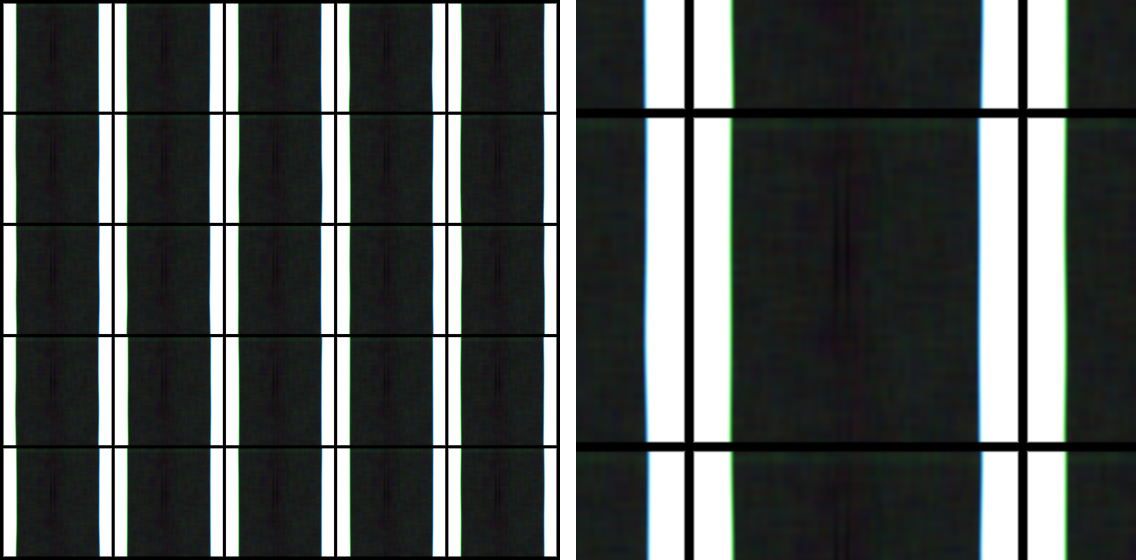
Left, the full canvas; right, a detail of the centre.
Give the GLSL for this pattern, as a WebGL 1 fragment shader.

```glsl
precision highp float;
// Five by five grid of dark woven bands on white, divided by thin black lines.

uniform vec2 u_resolution;

const float REPEATS = 5.0;
const float PITCH = 0.1986;           // cell size in canvas units
const float LINE_HALF = 0.0028;       // half width of the grid lines
const float LINE_BLUR = 0.0009;
const float BAND_LEFT = 0.125;        // band edges in cell units
const float BAND_RIGHT = 0.873;
const float EDGE_BLUR = 0.009;
const float EDGE_SHIFT = 0.010;       // drift of the edges between cells
const float EDGE_WAVER = 0.006;       // drift of the edges along a cell
const vec3 LEFT_FRINGE = vec3(0.0, 0.005, 0.0);
const vec3 RIGHT_FRINGE = vec3(0.004, 0.0, -0.003);
const vec3 PAPER = vec3(1.0);
const vec3 INK = vec3(0.0, 0.0, 0.004);
const vec3 GREEN_CLOTH = vec3(0.10, 0.13, 0.11);
const vec3 PLUM_CLOTH = vec3(0.09, 0.07, 0.09);
const float GRAIN = 0.055;

float hash(vec2 p) {
  vec3 q = fract(vec3(p.xyx) * 0.1031);
  q += dot(q, q.yzx + 33.33);
  return fract((q.x + q.y) * q.z);
}

float noise(vec2 p) {
  vec2 i = floor(p);
  vec2 f = fract(p);
  f = f * f * (3.0 - 2.0 * f);
  float low = mix(hash(i), hash(i + vec2(1.0, 0.0)), f.x);
  float high = mix(hash(i + vec2(0.0, 1.0)), hash(i + 1.0), f.x);
  return mix(low, high, f.y);
}

float bump(float x, float center, float width) {
  float d = (x - center) / width;
  return exp(-d * d);
}

// Crossed threads, centred on zero.
float weave(vec2 p, float seed) {
  float warp = noise(p * vec2(58.0, 13.0) + seed);
  float weft = noise(p * vec2(15.0, 52.0) + seed + 71.0);
  return 0.5 * (warp + weft) - 0.5;
}

vec3 cloth(vec2 p, vec2 cell) {
  // The weave repeats in every cell, with a faint grain of its own.
  vec3 threads = vec3(weave(p, 11.0), weave(p, 137.0), weave(p, 263.0));
  float own = noise(p * 40.0 + cell * 61.0) - 0.5;

  // Plum stain through the middle, broken up by soft patches.
  float patches = noise(p * vec2(11.0, 9.0) + 19.0) - 0.5;
  float stain = 0.33 + 0.45 * bump(p.x, 0.46, 0.10) + 0.35 * patches;
  vec3 color = mix(GREEN_CLOTH, PLUM_CLOTH, clamp(stain, 0.0, 1.0));
  color += GRAIN * threads + 0.008 * own;

  // Dark creases, a reddish seam and a green strip beside it.
  float crease = bump(p.x, 0.44, 0.009) + bump(p.x, 0.475, 0.007);
  color *= 1.0 - 0.45 * crease * bump(p.y, 0.60, 0.20);
  float seam = bump(p.x, 0.51, 0.018) * (0.5 + 0.5 * noise(p * vec2(9.0, 14.0)));
  color += seam * vec3(0.022, -0.012, 0.004);
  color += bump(p.x, 0.57, 0.03) * vec3(-0.012, 0.006, -0.008);

  // Green tint under the top line and along both edges.
  float rim = bump(p.y, 0.965, 0.018) + 0.6 * bump(p.x, BAND_LEFT, 0.018);
  rim += 0.5 * bump(p.x, BAND_RIGHT, 0.018);
  return max(color + rim * vec3(0.0, 0.045, 0.008), 0.0);
}

void main() {
  float pixel = 1.0 / min(u_resolution.x, u_resolution.y);
  vec2 uv = gl_FragCoord.xy / u_resolution;
  vec2 grid = (uv - 0.5) / PITCH + 0.5 * REPEATS;
  vec2 cell = floor(grid);
  vec2 p = grid - cell;

  // Band edges wander a little from cell to cell.
  float shift = EDGE_SHIFT * (hash(cell + 7.0) - 0.5);
  float wave = noise(vec2(p.y * 3.0, dot(cell, vec2(13.0, 29.0)))) - 0.5;
  float left = BAND_LEFT + shift + EDGE_WAVER * wave;
  float right = BAND_RIGHT + shift - EDGE_WAVER * wave;

  // Each channel has its own edge, which leaves coloured fringes.
  float blur = max(EDGE_BLUR, pixel / PITCH);
  vec3 fromLeft = vec3(p.x - left) - LEFT_FRINGE;
  vec3 fromRight = vec3(right - p.x) + RIGHT_FRINGE;
  vec3 cover = smoothstep(-blur, blur, min(fromLeft, fromRight));
  vec3 color = mix(PAPER, cloth(p, cell), cover);

  // Grid lines, with the outer margin filled in.
  vec2 toLine = min(p, 1.0 - p) * PITCH;
  vec2 toRim = (0.5 * REPEATS - abs(grid - 0.5 * REPEATS)) * PITCH;
  float gap = min(min(toLine.x, toLine.y), min(toRim.x, toRim.y));
  float soft = max(LINE_BLUR, 0.7 * pixel);
  color = mix(INK, color, smoothstep(-soft, soft, gap - LINE_HALF));

  gl_FragColor = vec4(color, 1.0);
}
```
